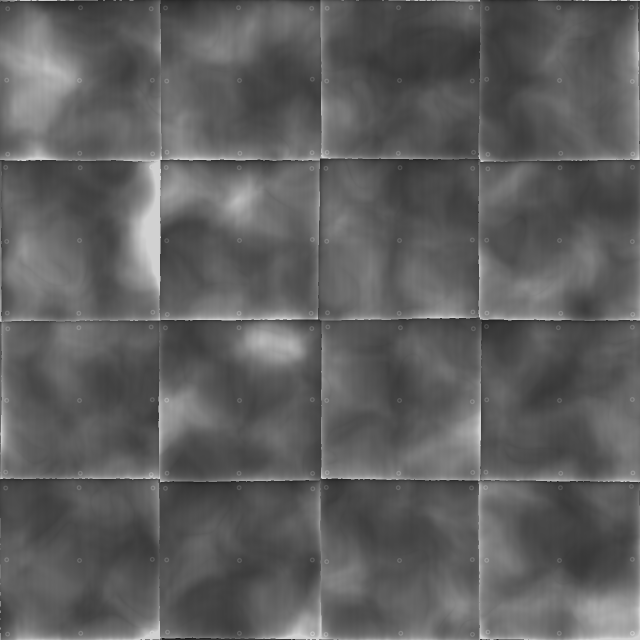
Write a Shadertoy shader that draws this texture map.

```glsl
// Four by four overlapping grey metal panels with ragged rims, stains and small rivets.

vec2 hash2(vec2 p) {
    vec3 q = fract(p.xyx * vec3(0.1031, 0.1030, 0.0973));
    q += dot(q, q.yzx + 33.33);
    return fract((q.xx + q.yz) * q.zy);
}

vec2 gradientAt(vec2 cell) {
    float angle = 6.2832 * hash2(cell + 57.0).x;
    return vec2(cos(angle), sin(angle));
}

float gradientNoise(vec2 p) {
    vec2 i = floor(p), f = p - i;
    vec2 u = f * f * f * (f * (f * 6.0 - 15.0) + 10.0);
    vec2 e = vec2(1.0, 0.0);
    float low = mix(dot(gradientAt(i), f), dot(gradientAt(i + e), f - e), u.x);
    float high = mix(dot(gradientAt(i + e.yx), f - e.yx), dot(gradientAt(i + 1.0), f - 1.0), u.x);
    return mix(low, high, u.y);
}

float fbm(vec2 p) {
    float sum = 0.0, amp = 1.0;
    for (int i = 0; i < 4; i++) {
        sum += amp * gradientNoise(p);
        p = mat2(1.6, 1.2, -1.2, 1.6) * p + 9.7;
        amp *= 0.42;
    }
    return sum;
}

// Offset, tilt and raggedness of one seam at position t along it
float seamShift(vec2 seam, float t, float ragged) {
    vec2 h = hash2(mod(seam, 4.0) + ragged * 3000.0) - 0.5;
    float wave = 0.006 * gradientNoise(vec2(t * 5.0, h.x * 90.0));
    return 0.018 * h.x + 0.03 * h.y * (fract(t) - 0.5) + wave
         + ragged * gradientNoise(vec2(t * 32.0, h.y * 70.0));
}

// Bright rim on the upper sheet (d > 0), shadow on the lower one
float seamLight(float d, float lift) {
    if (d > 0.0) return 0.38 * exp(-d / 0.018) + 0.26 * exp(-d / 0.055);
    return -lift * (0.3 * exp(d / 0.1) + 0.5 * exp(d / 0.009));
}

float panelShade(vec2 p, float pixel) {
    // Warp the grid so that every seam sits a little askew
    vec2 seam = floor(p + 0.5), q = p;
    q.y -= seamShift(vec2(floor(p.x), seam.y), p.x, 0.005);
    q.x -= seamShift(vec2(seam.x, floor(q.y)), p.y, 0.003);
    vec2 id = floor(q), panel = mod(id, 4.0);
    vec2 seed = hash2(panel + 11.0), local = p - id;

    // Cloudy tarnish, separate on each panel
    vec2 w = local + 40.0 * seed;
    vec2 warp = vec2(gradientNoise(w * 3.0), gradientNoise(w * 3.0 + 31.0));
    float tone = 0.66 * fbm(w * 2.1 + 0.3 * warp);
    float patchy = max(gradientNoise(w * 1.5 + 0.2 * warp + 70.0) + 0.06, 0.0);
    tone += (0.5 + 3.0 * seed.y * seed.y) * patchy * patchy;
    tone += 0.1 * (seed.x - 0.5);

    // Dark wisps and fine vertical brushing
    float crease = abs(gradientNoise(w * 4.5 + warp));
    tone -= 0.06 * exp(-crease * 14.0) * smoothstep(-0.1, 0.4, gradientNoise(w * 3.3 + 5.0));
    tone += 0.035 * gradientNoise(w * vec2(40.0, 2.5));

    // Upper row overlaps the lower; side overlaps vary
    vec2 side = hash2(vec2(mod(seam.x, 4.0), panel.y) + 23.0);
    vec2 drop = hash2(vec2(panel.x, mod(seam.y, 4.0)) + 47.0);
    tone += seamLight(q.y - seam.y, 0.6 + 0.6 * drop.x);
    tone += 0.75 * seamLight((q.x - seam.x) * (side.x > 0.4 ? 1.0 : -1.0), 1.3 * side.y - 0.5);

    // Three by three rivets, drawn as faint rings
    vec2 slot = clamp(floor((local - 0.497) / 0.455 + 0.5), -1.0, 1.0);
    vec2 jitter = 0.016 * (hash2(panel * 3.0 + slot + 90.0) - 0.5);
    float r = length(local - 0.497 - 0.455 * slot - jitter * abs(slot.yx));
    float ring = 1.0 - smoothstep(0.0, 0.004 + pixel, abs(r - 0.011));
    return 0.338 * exp(tone) + 0.12 * ring;
}

void mainImage(out vec4 fragColor, in vec2 fragCoord) {
    float shade = 0.0, pixel = 4.0 / iResolution.y;
    // Average a 2 by 2 grid of samples to smooth the seams
    for (int i = 0; i < 4; i++) {
        vec2 offset = vec2(i % 2, i / 2) * 0.5 - 0.25;
        shade += 0.25 * min(panelShade(4.0 * (fragCoord + offset) / iResolution.xy, 0.5 * pixel), 0.82);
    }
    fragColor = vec4(vec3(shade), 1.0);
}
```
